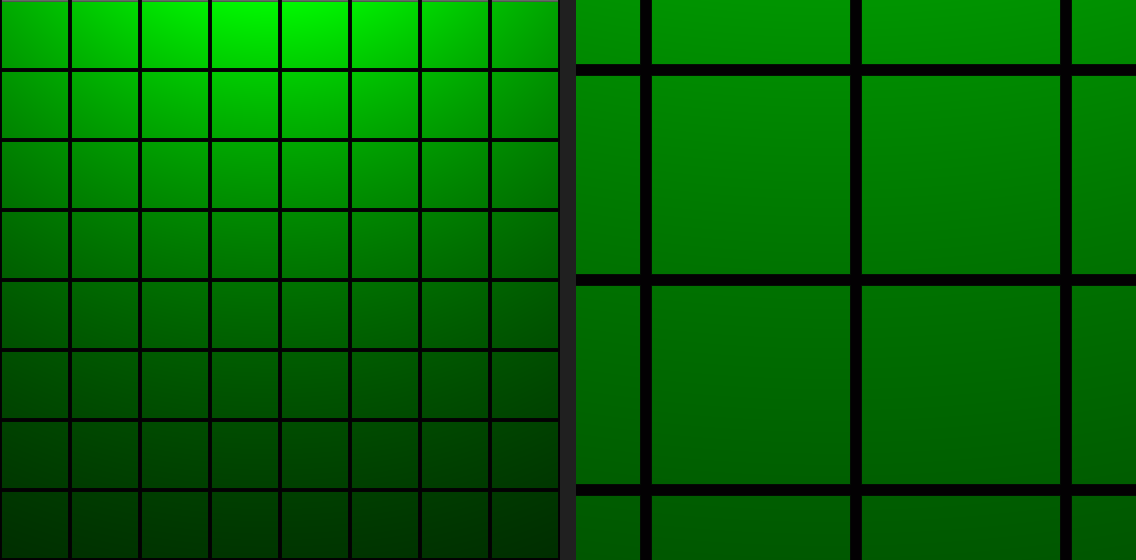
Left, the full canvas; right, a detail of the centre.
A WebGL 2 fragment shader for this pattern:

```glsl
#version 300 es
precision highp float;
// Draws an 8 by 8 grid of green squares, lit from above the top edge, with dark lines between.

#define CELLS 8.0
#define LINE_WIDTH 0.0070
#define RIM_HEIGHT 0.0032
#define LIGHT_POS vec2(0.485, 1.35)
#define LIGHT_REACH 0.35
#define FALLOFF 1.56
#define GREEN vec3(0.0, 0.98, 0.0)
#define LINE_COLOR vec3(0.012, 0.004, 0.012)
#define RIM_COLOR vec3(0.40, 0.42, 0.40)

uniform vec2 u_resolution;
out vec4 fragColor;

// Distance to the nearest vertical (x) and horizontal (y) grid line, in canvas units.
vec2 gridDistance(vec2 uv) {
    return (0.5 - abs(fract(uv * CELLS) - 0.5)) / CELLS;
}

// Glow that fades exponentially beyond the reach of the light.
float glow(vec2 uv) {
    return exp(-FALLOFF * (distance(uv, LIGHT_POS) - LIGHT_REACH));
}

// Smooth coverage of the area where the signed distance is negative.
vec2 coverage(vec2 signedDist, vec2 pixel) {
    return clamp(0.5 - signedDist / pixel, 0.0, 1.0);
}

void main() {
    vec2 uv = gl_FragCoord.xy / u_resolution;
    vec2 pixel = 1.0 / u_resolution;

    // Lit squares
    vec3 color = GREEN * min(glow(uv), 1.0);

    // Grid lines
    vec2 lines = coverage(gridDistance(uv) - 0.5 * LINE_WIDTH, pixel);
    color = mix(color, LINE_COLOR, max(lines.x, lines.y));

    // Pale rim on the top edge, notched by the vertical lines
    float rim = coverage(vec2(1.0 - uv.y - RIM_HEIGHT), pixel.yy).x;
    color = mix(color, RIM_COLOR, rim * (1.0 - lines.x));

    fragColor = vec4(color, 1.0);
}
```
